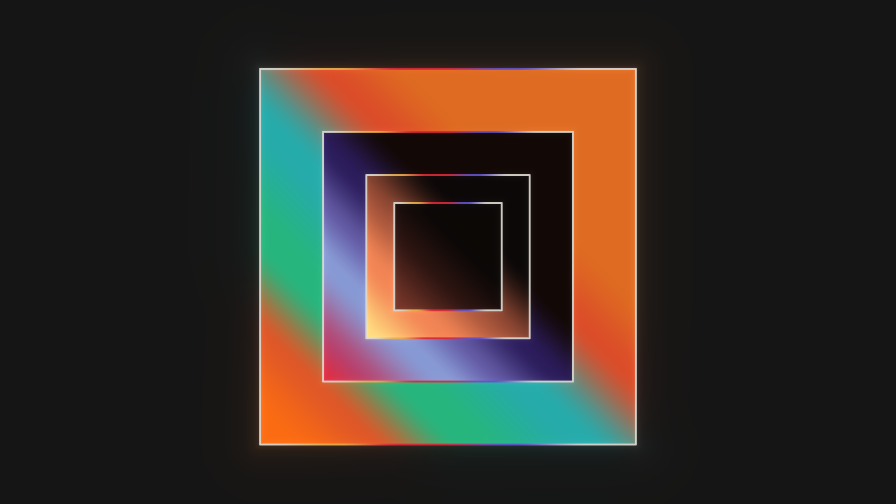
Give the GLSL for this background, as a WebGL 1 fragment shader.

```glsl
precision highp float;
// Four nested square panels on near-black, each filled with a diagonal colour ramp
// running from its lower-left to its upper-right corner. Thin luminous outlines
// turn iridescent along the horizontal sides; the outer panel casts a faint glow.
uniform vec2 u_resolution;

float boxDistance(vec2 p, float halfSize) {
  vec2 q = abs(p) - halfSize;
  return length(max(q, 0.0)) + min(max(q.x, q.y), 0.0);
}

// Diagonal position: 0 at lower left, 1 at upper right
float diagonal(vec2 p, float halfSize) {
  vec2 q = clamp(p / halfSize, -1.0, 1.0);
  return 0.5 + 0.25 * (q.x + q.y);
}

vec3 outerRamp(float t) {
  vec3 c = mix(vec3(0.98, 0.42, 0.07), vec3(0.87, 0.34, 0.16), smoothstep(0.04, 0.17, t));
  c = mix(c, vec3(0.15, 0.71, 0.49), smoothstep(0.15, 0.27, t));
  c = mix(c, vec3(0.15, 0.67, 0.67), smoothstep(0.29, 0.43, t));
  c = mix(c, vec3(0.86, 0.30, 0.16), smoothstep(0.44, 0.59, t));
  return mix(c, vec3(0.87, 0.42, 0.13), smoothstep(0.58, 0.70, t));
}

vec3 violetRamp(float t) {
  vec3 c = mix(vec3(0.88, 0.17, 0.25), vec3(0.72, 0.25, 0.42), smoothstep(0.0, 0.10, t));
  c = mix(c, vec3(0.53, 0.60, 0.83), smoothstep(0.07, 0.24, t));
  c = mix(c, vec3(0.40, 0.37, 0.66), smoothstep(0.25, 0.36, t));
  c = mix(c, vec3(0.17, 0.11, 0.36), smoothstep(0.33, 0.48, t));
  return mix(c, vec3(0.07, 0.03, 0.02), smoothstep(0.47, 0.62, t));
}

vec3 emberRamp(float t) {
  vec3 c = mix(vec3(1.0, 0.86, 0.50), vec3(0.95, 0.52, 0.33), smoothstep(0.0, 0.25, t));
  c = mix(c, vec3(0.62, 0.31, 0.22), smoothstep(0.24, 0.47, t));
  return mix(c, vec3(0.045, 0.03, 0.03), smoothstep(0.42, 0.70, t));
}

vec3 coreRamp(float t) {
  vec3 c = mix(vec3(0.46, 0.21, 0.16), vec3(0.20, 0.09, 0.075), smoothstep(0.0, 0.38, t));
  return mix(c, vec3(0.045, 0.03, 0.025), smoothstep(0.25, 0.65, t));
}

// White on vertical sides; yellow, red and blue along horizontal ones
vec3 outlineColor(vec2 p, float halfSize) {
  float u = p.x / halfSize;
  vec3 white = vec3(0.86, 0.85, 0.82);
  vec3 c = mix(white, vec3(0.92, 0.68, 0.30), smoothstep(-0.95, -0.60, u));
  c = mix(c, vec3(0.84, 0.16, 0.22), smoothstep(-0.60, -0.25, u));
  c = mix(c, vec3(0.38, 0.32, 0.78), smoothstep(-0.05, 0.32, u));
  c = mix(c, white, smoothstep(0.35, 0.75, u));
  return mix(white, c, step(abs(p.x), abs(p.y)));
}

vec3 paintPanel(vec3 base, vec3 fill, vec2 p, float halfSize) {
  float pixel = 1.0 / u_resolution.y;
  float d = boxDistance(p, halfSize);
  vec3 c = mix(base, fill, smoothstep(0.5 * pixel, -0.5 * pixel, d));
  float edge = abs(d);
  float stroke = 1.0 - smoothstep(0.0019 - 0.5 * pixel, 0.0019 + 0.5 * pixel, edge);
  vec3 line = outlineColor(p, halfSize);
  c += 0.07 * line * exp(-edge / 0.005);
  return mix(c, line, 0.92 * stroke);
}

void main() {
  vec2 p = (gl_FragCoord.xy - 0.5 * u_resolution) / u_resolution.y;
  p.y += 0.0093;

  // Backdrop with a coloured glow spilling from the outer panel
  float outside = max(boxDistance(p, 0.3727), 0.0);
  vec3 spill = outerRamp(diagonal(p, 0.3727));
  vec3 color = vec3(0.083, 0.082, 0.081);
  color += spill * (0.09 * exp(-outside / 0.018) + 0.035 * exp(-outside / 0.06));

  // Panels from the largest to the smallest
  color = paintPanel(color, spill, p, 0.3727);
  color = paintPanel(color, violetRamp(diagonal(p, 0.2477)), p, 0.2477);
  color = paintPanel(color, emberRamp(diagonal(p, 0.1620)), p, 0.1620);
  color = paintPanel(color, coreRamp(diagonal(p, 0.1065)), p, 0.1065);

  gl_FragColor = vec4(color, 1.0);
}
```
